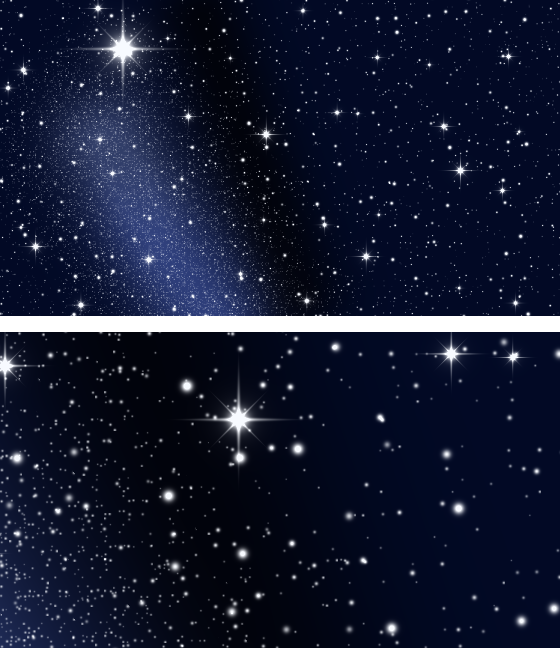
Top, the full canvas; bottom, a detail of the centre.
Write a Shadertoy shader that draws this texture.

```glsl
// Night sky: a blue nebula band, fine star dust, scattered stars and one bright flare.

// Colours
const vec3 SKY = vec3(0.006, 0.036, 0.145);
const vec3 VOID = vec3(0.003, 0.006, 0.025);
const vec3 NEBULA_UPPER = vec3(0.21, 0.26, 0.43);
const vec3 NEBULA_LOWER = vec3(0.21, 0.28, 0.54);
const vec3 STAR_LIGHT = vec3(0.97, 0.98, 1.0);

// Layout, in units of canvas height
const vec2 NEBULA_TOP = vec2(0.34, 0.54);
const vec2 NEBULA_END = vec2(0.66, -0.02);
const float NEBULA_WIDTH = 0.165;
const float DUST_WIDTH = 0.27;
const vec2 VOID_TOP = vec2(0.64, 0.94);
const vec2 VOID_END = vec2(0.93, 0.08);
const float VOID_WIDTH = 0.15;
const vec2 BIG_STAR = vec2(0.389, 0.845);
const float BIG_REACH = 0.235;

// Flare stars: one per cell of a jittered grid over the canvas
const ivec2 FLARE_GRID = ivec2(8, 4);
const float FLARE_MIN = 0.028;
const float FLARE_RANGE = 0.055;

float hash(vec2 p) {
    return fract(sin(dot(p, vec2(127.1, 311.7))) * 43758.5453);
}

vec2 hash2(vec2 p) {
    return vec2(hash(p), hash(p + 57.3));
}

float noise(vec2 p) {
    vec2 i = floor(p), f = fract(p);
    f = f * f * (3.0 - 2.0 * f);
    return mix(mix(hash(i), hash(i + vec2(1, 0)), f.x),
               mix(hash(i + vec2(0, 1)), hash(i + vec2(1, 1)), f.x), f.y);
}

float segmentDistance(vec2 p, vec2 a, vec2 b) {
    vec2 d = b - a;
    return length(p - a - d * clamp(dot(p - a, d) / dot(d, d), 0.0, 1.0));
}

float bell(float d, float width) {
    return exp(-d * d / (width * width));
}

// Round spot that keeps its total light when smaller than a pixel
float spot(float d, float radius) {
    float r = max(radius, 0.6 / iResolution.y);
    return bell(d, r) * (radius * radius) / (r * r);
}

// One dot in a share of the cells of a grid, with random place, size and light
float dotLayer(vec2 p, float cells, float share, float radius, float seed) {
    vec2 g = p * cells, id = floor(g) + seed;
    float size = hash(id + 7.7);
    vec2 centre = 0.25 + 0.5 * hash2(id + 3.1);
    float d = length(fract(g) - centre) / cells;
    float lit = step(hash(id + 19.7), share);
    return lit * (0.45 + 0.75 * size) * spot(d, radius * (0.7 + 0.6 * size));
}

// Needle of light along both directions of the x axis
float ray(vec2 q, float reach) {
    float taper = max(0.0, 1.0 - abs(q.x) / reach);
    float wanted = reach * 0.02 * (0.3 + taper);
    float width = max(wanted, 0.5 / iResolution.y);
    return taper * taper * bell(q.y, width) * wanted / width;
}

float flare(vec2 q, float reach) {
    float d = length(q);
    vec2 diagonal = vec2(q.x + q.y, q.x - q.y) * 0.7071;
    float rays = ray(q, reach) + ray(q.yx, reach);
    rays += 0.8 * (ray(diagonal, reach * 0.62) + ray(diagonal.yx, reach * 0.62));
    float core = 1.1 * bell(d, reach * 0.12) + 0.45 * exp(-d / (reach * 0.13));
    return core + 0.9 * rays;
}

void mainImage(out vec4 fragColor, in vec2 fragCoord) {
    vec2 p = fragCoord / iResolution.y;
    float aspect = iResolution.x / iResolution.y;

    // Sky, dark lane and nebula
    float cloud = 0.85 + 0.3 * noise(p * 5.0);
    float lane = bell(segmentDistance(p, VOID_TOP, VOID_END), VOID_WIDTH);
    float bandDistance = segmentDistance(p, NEBULA_TOP, NEBULA_END);
    float band = bell(bandDistance, NEBULA_WIDTH) * cloud;
    vec3 col = mix(SKY, VOID, 0.85 * lane);
    vec3 glow = mix(NEBULA_LOWER, NEBULA_UPPER, smoothstep(0.15, 0.55, p.y));
    col = mix(col, glow, clamp(band, 0.0, 1.0) * 0.92);

    // Dust gathers round the nebula
    float dustMask = bell(bandDistance, DUST_WIDTH);
    float dust = dotLayer(p, 210.0, 0.45 * dustMask, 0.0011, 11.0);
    dust += dotLayer(p + 0.37, 120.0, 0.22 * dustMask, 0.0014, 31.0);
    float light = 0.65 * dust;

    // Scattered dots, faint to bright
    light += 0.8 * dotLayer(p, 58.0, 0.16, 0.0017, 53.0);
    light += dotLayer(p + 0.21, 31.0, 0.19, 0.0024, 71.0);
    light += 1.2 * dotLayer(p + 0.43, 17.0, 0.33, 0.0042, 97.0);

    // Flare stars
    for (int y = 0; y < FLARE_GRID.y; y++)
    for (int x = 0; x < FLARE_GRID.x; x++) {
        vec2 id = vec2(x, y);
        vec2 place = (id + 0.1 + 0.8 * hash2(id + 5.3)) / vec2(FLARE_GRID);
        float size = hash(id + 41.9);
        light += flare(p - place * vec2(aspect, 1.0), FLARE_MIN + FLARE_RANGE * size * size);
    }

    // Bright star with its wide halo
    vec2 q = p - BIG_STAR;
    light += flare(q, BIG_REACH) + 0.16 * bell(length(q), 0.075);

    fragColor = vec4(mix(col, STAR_LIGHT, clamp(light, 0.0, 1.0)), 1.0);
}
```
